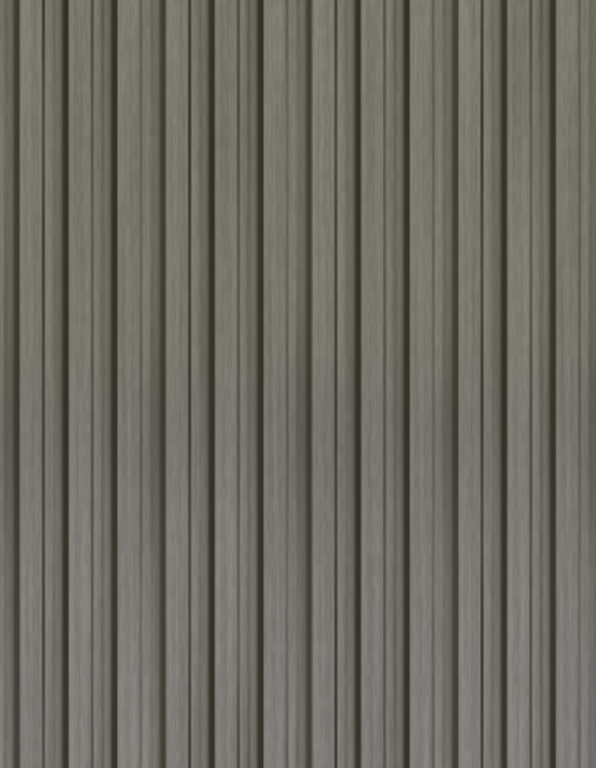
Write a WebGL 1 fragment shader that draws this texture.

```glsl
precision highp float;
uniform vec2 u_resolution;

const float SLATS = 12.23;
const float FIRST_EDGE = 0.032;
const vec3 GROOVE = vec3(0.20, 0.19, 0.15);
const vec3 SHADE = vec3(0.35, 0.34, 0.30);
const vec3 WOOD = vec3(0.465, 0.455, 0.425);
const vec3 LIGHT = vec3(0.55, 0.54, 0.515);

float hash(vec2 p) {
  p = fract(p * vec2(0.1031, 0.1137));
  p += dot(p, p.yx + 33.33);
  return fract((p.x + p.y) * p.x * 17.0);
}

float noise(vec2 p) {
  vec2 i = floor(p);
  vec2 f = fract(p);
  f = f * f * (3.0 - 2.0 * f);
  float low = mix(hash(i), hash(i + vec2(1.0, 0.0)), f.x);
  float high = mix(hash(i + vec2(0.0, 1.0)), hash(i + vec2(1.0, 1.0)), f.x);
  return mix(low, high, f.y);
}

// Soft vertical line around a centre
float line(float x, float centre, float halfWidth, float blur) {
  return 1.0 - smoothstep(halfWidth, halfWidth + blur, abs(x - centre));
}

// Selects one of the three slat profiles
float pick(float kind, float a, float b, float c) {
  return kind < 0.5 ? a : (kind < 1.5 ? b : c);
}

// Long streaks shared by the repeats, with finer fibres on top
float woodGrain(vec2 groupPos, vec2 uv) {
  float bend = (noise(vec2(groupPos.x * 2.0, uv.y * 5.0)) - 0.5) * 0.10;
  float x = groupPos.x + bend * smoothstep(0.75, 0.3, uv.y);
  float broad = noise(vec2(x * 9.0, uv.y * 2.0 + 7.0)) - 0.5;
  float narrow = noise(vec2(x * 21.0 + 40.0, uv.y * 5.0)) - 0.5;
  float fibre = noise(uv * vec2(330.0, 70.0) + 11.0) - 0.5;
  return broad * 0.45 + narrow * 0.5 + fibre * 0.45;
}

void main() {
  vec2 uv = gl_FragCoord.xy / u_resolution;
  float pixel = SLATS / u_resolution.x;
  float blur = max(0.045, pixel);

  // Three slat profiles form one repeat
  float s = (uv.x - FIRST_EDGE) * SLATS;
  float id = floor(s);
  float f = s - id;
  float kind = mod(id, 3.0);
  float group = floor(id / 3.0);
  float grain = woodGrain(vec2(kind * 5.0 + f, group), uv);

  // Slat face: lit left half, duller right half
  float lit = smoothstep(0.0, 0.12, f) * (1.0 - smoothstep(0.38, 0.62, f));
  vec3 color = mix(WOOD, LIGHT, lit * 0.22);
  color += grain * 0.085;
  color = mix(color, LIGHT, line(f, 0.07, 0.015, 0.07) * 0.25);

  // Thin central seam with a pale edge and a fainter side seam
  float seamWear = 0.75 + 0.5 * noise(vec2(kind * 9.0 + group, uv.y * 6.0));
  float seam = line(f, 0.50, 0.008, blur) * pick(kind, 0.72, 0.48, 0.28);
  float sideSeam = line(f, 0.72, 0.01, 0.06) * pick(kind, 0.15, 0.28, 0.18);
  color = mix(color, LIGHT, line(f, 0.57, 0.01, 0.05) * 0.22);
  color = mix(color, GROOVE, clamp((seam + sideSeam) * seamWear, 0.0, 0.85));

  // Shadow deepening toward the groove, widest near mid height
  float middle = exp(-pow((uv.y - 0.45) / 0.13, 2.0));
  float start = 0.70 - 0.12 * middle * pick(kind, 0.2, 0.3, 1.0);
  float shadow = smoothstep(start, 0.93, f);
  color = mix(color, SHADE, shadow * (0.72 + 0.2 * middle));

  // Dark groove with a crisp right edge
  float depth = pick(kind, 0.95, 0.92, 0.68);
  depth *= 0.92 + 0.16 * noise(vec2(id, uv.y * 4.0));
  float leftSide = smoothstep(0.84, 0.94, f);
  float rightSide = 1.0 - smoothstep(0.0, blur, f);
  float groove = f > 0.5 ? leftSide : rightSide * 0.75;
  float edgeDepth = f > 0.5 ? depth : pick(kind, 0.68, 0.95, 0.92);
  color = mix(color, GROOVE, clamp(groove * edgeDepth, 0.0, 1.0));

  // Greenish top, cooler and paler foot, slight uneven weathering
  vec3 tint = mix(vec3(1.03, 1.03, 1.06), vec3(0.99, 0.995, 0.95), smoothstep(0.1, 0.85, uv.y));
  float weather = noise(vec2(id * 3.7, uv.y * 3.0)) - 0.5;
  color *= tint * (1.0 + weather * 0.06 - middle * 0.035);

  gl_FragColor = vec4(clamp(color, 0.0, 1.0), 1.0);
}
```
